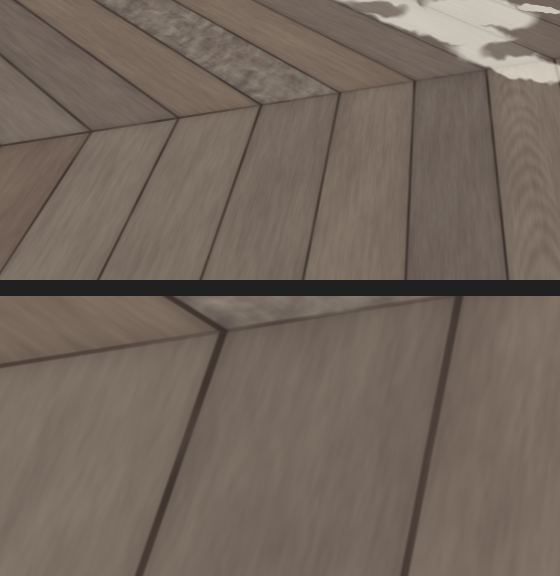
Top, the full canvas; bottom, a detail of the centre.
Write a Shadertoy shader that draws this texture.

```glsl
// Weathered oak chevron floor in perspective, crossed by a patch of dappled sun.
// Each side of the seam has its own vanishing point; rays from it through the
// seam give the plank index, and value noise along the planks gives the grain.

float hash(vec2 p) {
    vec3 q = fract(vec3(p.xyx) * 0.1031);
    q += dot(q, q.yzx + 33.33);
    return fract((q.x + q.y) * q.z);
}

float noise(vec2 p) {
    vec2 i = floor(p), f = fract(p);
    f = f * f * (3.0 - 2.0 * f);
    return mix(mix(hash(i), hash(i + vec2(1, 0)), f.x),
               mix(hash(i + vec2(0, 1)), hash(i + vec2(1, 1)), f.x), f.y);
}

float fbm(vec2 p) {
    return 0.55 * noise(p) + 0.3 * noise(p * 2.1 + 7.3) + 0.15 * noise(p * 4.3 + 3.1);
}

// Signed height above the chevron seam
float seam(vec2 p) {
    return p.y - 0.479 - 0.1564 * p.x;
}

// Soft tilted ellipse: positive inside, one at the centre
float blob(vec2 p, vec2 centre, vec2 radius, float tilt) {
    vec2 d = p - centre;
    float c = cos(tilt), s = sin(tilt);
    return 1.0 - length(vec2(c * d.x + s * d.y, c * d.y - s * d.x) / radius);
}

// Brightness of each plank, left to right, from index -2
const float UPPER_TONE[10] = float[](0.6, 0.64, 0.4, 0.58, 0.6, 0.6, 0.5, 0.45, 0.45, 0.4);
const float LOWER_TONE[10] = float[](0.4, 0.36, 0.74, 0.68, 0.56, 0.64, 0.33, 0.64, 0.6, 0.6);

vec3 wood(vec2 p, bool upper, float pixel) {
    // Slide along the plank to the seam, then index the planks there
    vec2 vanish = upper ? vec2(-1.9, 2.4) : vec2(1.56, 2.43);
    float depth = vanish.y - p.y;
    vec2 q = vanish + (p - vanish) * seam(vanish) / (seam(vanish) - seam(p));
    float k = ((q.x - 1.56) / (2.43 - q.y) * 2.43 + 1.594) / 0.366 - 0.05;
    float id = floor(k), across = k - id;
    float along = seam(p) / depth / 0.15;
    int slot = clamp(int(id) + 2, 0, 9);
    float tone = upper ? UPPER_TONE[slot] : LOWER_TONE[slot];

    // Fine fibres, broad stains and small pores
    vec2 seed = vec2(id * 17.0, upper ? 91.0 : 23.0);
    float fibre = fbm(vec2(across * 22.0, along * 3.5) + seed);
    float stain = fbm(vec2(across * 2.5, along * 2.2) + seed);
    float pore = noise(vec2(across * 50.0, along * 16.0) + seed);
    tone += 0.42 * (fibre - 0.5) + 0.4 * (stain - 0.5) + 0.14 * (pore - 0.5);

    // One rippled plank above, one with arched growth rings below
    if (upper && id == 2.0) {
        float ripple = fbm(vec2(across * 4.0 + along * 3.0, along * 15.0 - across * 7.0) + 2.0 * stain);
        tone += 1.5 * (ripple - 0.5);
    }
    if (!upper && id == 5.0) {
        float arch = along * 7.0 + 30.0 * pow(across - 0.36, 2.0) + 1.5 * stain;
        tone += 0.13 * sin(arch * 5.0) * smoothstep(0.35, 0.1, abs(across - 0.36));
    }
    vec3 colour = mix(vec3(0.39, 0.335, 0.305), vec3(0.525, 0.472, 0.42), tone);
    colour += (hash(seed + 4.0) - 0.5) * vec3(0.02, 0.0, -0.015);

    // Dark joints with a soft dirty margin
    float gap = (0.5 - abs(across - 0.5)) * depth * (upper ? 0.115 : 0.145);
    float wear = 0.55 + 0.4 * noise(vec2(floor(k + 0.5) * 5.0, along * 5.0));
    wear *= upper ? 1.0 - 0.5 * smoothstep(2.5, 4.5, k) : 1.0;
    float width = upper ? 0.0025 : 0.0035;
    float line = 1.0 - smoothstep(width - pixel, width + pixel + 0.002, gap);
    colour *= 1.0 - 0.13 * exp(-gap / 0.012);
    return mix(colour, vec3(0.23, 0.185, 0.165), line * wear);
}

// Sun falling between leaves: bright patches with leaf shadows cut out
float sunlight(vec2 p) {
    p += 0.05 * (vec2(fbm(p * 11.0), fbm(p * 13.0 + 40.0)) - 0.5);
    float sun = blob(p, vec2(1.53, 0.925), vec2(0.41, 0.06), -0.31);
    sun = max(sun, blob(p, vec2(1.70, 0.958), vec2(0.22, 0.055), -0.15));
    sun = max(sun, blob(p, vec2(1.85, 0.772), vec2(0.26, 0.05), -0.25));
    sun = max(sun, blob(p, vec2(1.93, 0.965), vec2(0.1, 0.016), -0.15));
    float leaf = blob(p, vec2(1.34, 0.972), vec2(0.12, 0.03), -0.15);
    leaf = max(leaf, blob(p, vec2(1.84, 0.83), vec2(0.13, 0.028), 0.2));
    return smoothstep(-0.08, 0.22, sun) * (1.0 - 0.85 * smoothstep(-0.15, 0.3, leaf));
}

void mainImage(out vec4 fragColor, in vec2 fragCoord) {
    vec2 p = fragCoord / iResolution.y;
    float pixel = 1.0 / iResolution.y;
    float height = seam(p);
    vec3 colour = mix(wood(p, false, pixel), wood(p, true, pixel),
                      smoothstep(-pixel, pixel, height));

    // Mitred seam, fading towards the right
    float mitre = 1.0 - smoothstep(0.001, 0.003 + pixel, abs(height));
    float fade = mix(0.65, 0.2, smoothstep(0.6, 1.4, p.x)) * (0.5 + noise(p * 14.0));
    colour *= 1.0 - 0.12 * exp(-abs(height) / 0.015);
    colour = mix(colour, vec3(0.25, 0.2, 0.18), mitre * fade);

    // Bleach the lit wood while keeping its grain
    vec3 lit = vec3(0.80, 0.77, 0.72) + 0.55 * (colour - vec3(0.45, 0.4, 0.36));
    colour = mix(colour, lit, sunlight(p));
    fragColor = vec4(colour, 1.0);
}
```
